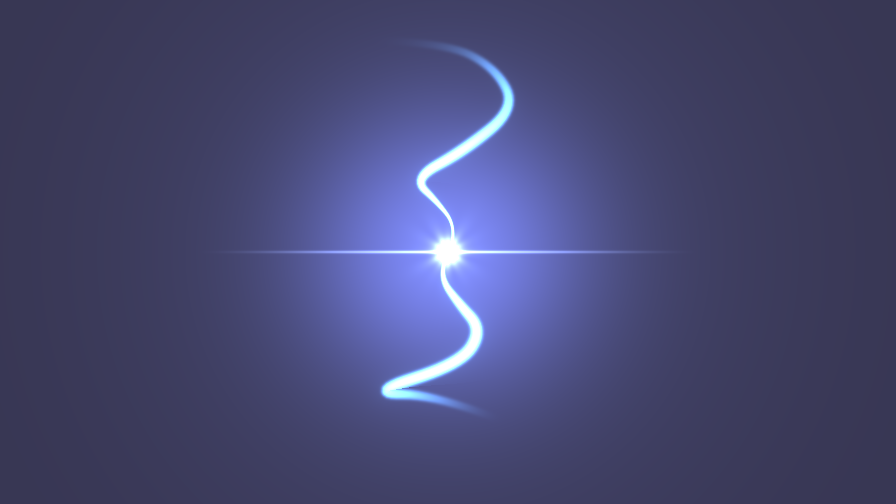
Reproduce this background procedurally as a Shadertoy shader.

```glsl
// A bright star with a thin horizontal flare on a dusky blue glow, and two
// curling ribbons of light leaving it. Each ribbon is a quadratic B-spline
// whose width and brightness vary along its length. Units: canvas heights.

const vec3 DUSK_INNER = vec3(0.25, 0.25, 0.39);
const vec3 DUSK_OUTER = vec3(0.22, 0.215, 0.33);
const vec3 GLOW_COLOR = vec3(0.25, 0.30, 0.61);
const vec3 RIBBON_COLOR = vec3(0.40, 0.86, 1.25);
const vec3 FLARE_COLOR = vec3(0.60, 0.72, 0.95);
const vec3 STAR_COLOR = vec3(0.75, 0.95, 1.0);

const float GLOW_RADIUS = 0.27;
const float STAR_RADIUS = 0.021;
const float RAY_REACH = 0.021;
const float FLARE_LENGTH = 0.50;
const float FLARE_WIDTH = 0.0028;
const float RIBBON_THIN = 0.0025;
const float RIBBON_THICK = 0.011;
const vec2 UPPER_FADE = vec2(2.6, 7.0);
const vec2 LOWER_FADE = vec2(5.0, 7.0);

const int HANDLES = 9;
const int SPANS = HANDLES - 2;
const int STEPS = 10;

// Spline handles, from the star outward
const vec2 UPPER_ARM[HANDLES] = vec2[HANDLES](
    vec2(0.005, -0.005), vec2(0.013, 0.055), vec2(-0.020, 0.098),
    vec2(-0.070, 0.146), vec2(0.030, 0.200), vec2(0.135, 0.285),
    vec2(0.095, 0.365), vec2(-0.005, 0.416), vec2(-0.305, 0.424));
const vec2 LOWER_ARM[HANDLES] = vec2[HANDLES](
    vec2(-0.004, -0.002), vec2(-0.006, -0.010), vec2(-0.013, -0.055),
    vec2(0.020, -0.100), vec2(0.068, -0.155), vec2(0.025, -0.222),
    vec2(-0.160, -0.280), vec2(-0.020, -0.284), vec2(0.240, -0.387));

vec2 splinePoint(vec2 a, vec2 b, vec2 c, float t) {
    return 0.5 * (a * (1.0 - t) * (1.0 - t)
                + b * (1.0 + 2.0 * t - 2.0 * t * t) + c * t * t);
}

// Distance to the arm (x) and position along it, counted in spans (y)
vec2 nearestOnArm(vec2 p, vec2 arm[HANDLES]) {
    vec2 nearest = vec2(1e3, 0.0);
    vec2 start = 0.5 * (arm[0] + arm[1]);
    for (int i = 0; i < SPANS; i++) {
        for (int j = 0; j < STEPS; j++) {
            float t = float(j + 1) / float(STEPS);
            vec2 end = splinePoint(arm[i], arm[i + 1], arm[i + 2], t);
            vec2 along = end - start;
            float h = clamp(dot(p - start, along) / dot(along, along), 0.0, 1.0);
            float d = length(p - start - along * h);
            if (d < nearest.x) {
                nearest = vec2(d, float(i) + (float(j) + h) / float(STEPS));
            }
            start = end;
        }
    }
    return nearest;
}

vec3 ribbonLight(vec2 p, vec2 arm[HANDLES], vec2 fadeSpan) {
    vec2 near = nearestOnArm(p, arm);
    float fade = 1.0 - smoothstep(fadeSpan.x, fadeSpan.y, near.y);
    float width = mix(RIBBON_THIN, RIBBON_THICK, smoothstep(0.3, 4.0, near.y));
    width *= mix(0.75, 1.0, fade);
    float body = exp(-pow(near.x / width, 3.0));
    float halo = 0.10 * exp(-near.x / (1.5 * width));
    return RIBBON_COLOR * (1.7 * body + halo) * fade;
}

vec3 starLight(vec2 p) {
    float r = length(p);
    float angle = atan(p.y, p.x);
    float rays = 0.6 + 0.2 * sin(7.0 * angle + 0.6) + 0.2 * sin(12.0 * angle + 1.9);
    float core = 1.6 * exp(-pow(r / STAR_RADIUS, 2.0));
    return STAR_COLOR * (core + rays * exp(-r / RAY_REACH));
}

vec3 flareLight(vec2 p) {
    float taper = max(1.0 - abs(p.x) / FLARE_LENGTH, 0.0);
    float line = exp(-pow(p.y / FLARE_WIDTH, 2.0));
    return FLARE_COLOR * line * pow(taper, 1.6);
}

void mainImage(out vec4 fragColor, in vec2 fragCoord) {
    vec2 p = (fragCoord - 0.5 * iResolution.xy) / iResolution.y;
    float r = length(p);

    // Dusk and central glow
    vec3 color = mix(DUSK_INNER, DUSK_OUTER, smoothstep(0.3, 1.0, r));
    color += GLOW_COLOR * exp(-pow(r / GLOW_RADIUS, 2.0));

    // Lights, added on top
    color += ribbonLight(p, UPPER_ARM, UPPER_FADE);
    color += ribbonLight(p, LOWER_ARM, LOWER_FADE);
    color += flareLight(p) + starLight(p);

    fragColor = vec4(clamp(color, 0.0, 1.0), 1.0);
}
```
